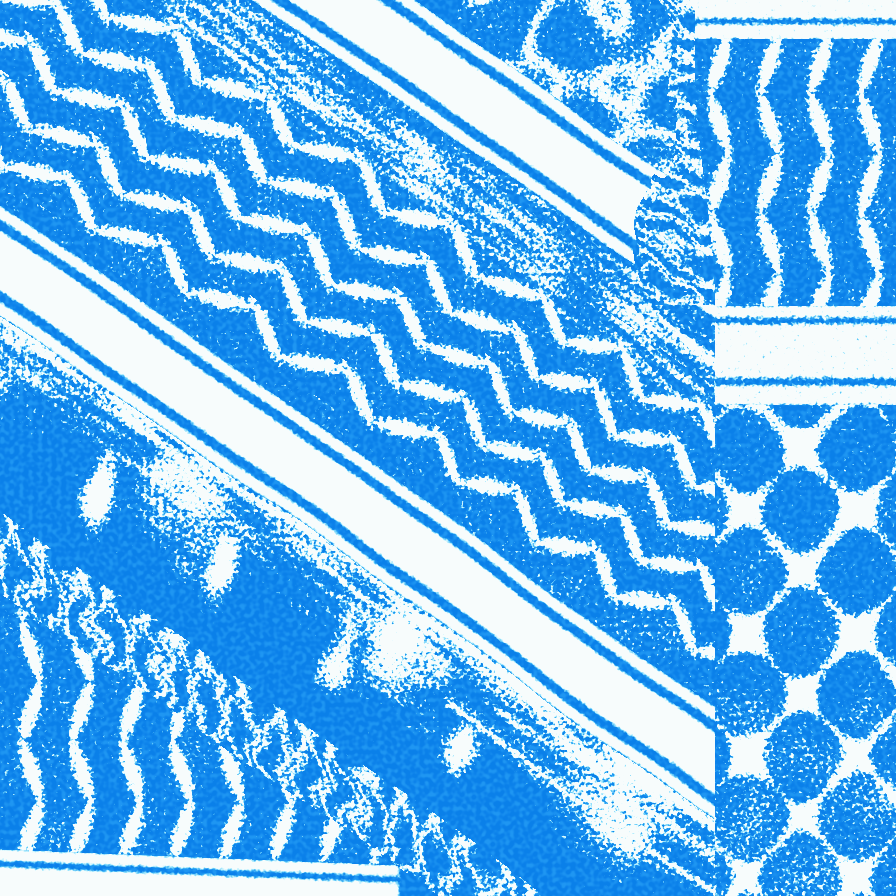
Give the GLSL for this pattern, as a WebGL 1 fragment shader.

```glsl
precision highp float;
// Blue and white woven scarves: diagonal bands and stepped zigzag rows,
// a panel of columns and netting at the right, and fringed hems.
// Signed fields (positive is white thread) are roughened by gradient noise.
uniform vec2 u_resolution;

vec2 gradientAt(vec2 cell) {
  float h = fract(sin(dot(cell, vec2(127.1, 311.7))) * 43758.5);
  return vec2(cos(h * 6.2832), sin(h * 6.2832));
}

float gradientNoise(vec2 p) {
  vec2 i = floor(p), f = fract(p);
  vec2 u = f * f * (3.0 - 2.0 * f);
  vec2 x = vec2(1.0, 0.0);
  float low = mix(dot(gradientAt(i), f), dot(gradientAt(i + x), f - x), u.x);
  float high = mix(dot(gradientAt(i + x.yx), f - x.yx),
                   dot(gradientAt(i + 1.0), f - 1.0), u.x);
  return mix(low, high, u.y);
}

// White stripe with a blue line inside each border
float band(float d) {
  return min(6.1 - abs(d), abs(abs(d) - 3.97) - 0.65);
}

// Rows of alternating steep and flat stitches, closer together at the right
float zigzagRows(float x, float s) {
  float row = floor((s - 7.6) / 6.12);
  float shifted = x - 41.5 + 2.93 * row;
  float t = fract((shifted + 0.17 * max(shifted - 9.0, 0.0)) / 10.3);
  bool steep = t < 0.3;
  float u = steep ? t / 0.3 : (t - 0.3) / 0.7;
  float y = s - 8.6 - 6.12 * row;
  float offset = abs(y - 3.5 * (steep ? u : 1.0 - u)) * (steep ? 0.47 : 0.97);
  float stitch = 0.28 + 0.6 * sin(3.1416 * u) - offset;
  float nib = 0.45 - length(vec2(min(t, 1.0 - t) * 10.3, 0.5 * y + 0.2));
  return min(max(stitch, nib), min(s + 10.8, 19.8 - s));
}

// Upright wavy columns, thick between their tips
float columns(vec2 q) {
  float h = abs(fract(q.y / 13.4) - 0.5) * 2.0;
  float x = mod(q.x + 2.0 * (h - 0.5) + 2.8, 5.6) - 2.8;
  return 0.3 + 0.65 * sin(3.1416 * h) - abs(x);
}

// Diamond netting with swollen knots
float netting(vec2 q) {
  vec2 c = abs(fract(q / vec2(12.4, 13.7) + 0.5) - 0.5);
  float knot = smoothstep(0.12, 0.5, abs(c.x - c.y));
  return 8.0 * (0.035 + 0.15 * knot - abs(c.x + c.y - 0.5));
}

// Paired threads spreading from small triangular knots
float fringe(float along, float across) {
  float bend = 0.7 * gradientNoise(vec2(along, across * 3.0));
  float x = abs(fract(along + bend) - 0.5);
  float thread = 0.09 - abs(x - 0.4 * sin(2.6 * across));
  float knot = 0.28 - x - 0.9 * across;
  return 3.0 * min(max(thread, knot), min(across, 1.0 - across) * 2.0);
}

// Periodic leaning tufts of thread
float tufts(float x, float y, float period, vec2 size) {
  float cx = mod(x + 0.3 * y + 0.5 * period, period) - 0.5 * period;
  return 1.0 - length(vec2(cx, y) / size);
}

void main() {
  // Percent of the canvas, measured from the upper left
  vec2 uv = gl_FragCoord.xy / u_resolution;
  vec2 p = 100.0 * vec2(uv.x, 1.0 - uv.y);
  float s = p.y - 0.69 * p.x + 0.6 * gradientNoise(p * 0.08);
  if (s > -12.0) s -= 1.0 * smoothstep(46.0, 64.0, p.x);
  float grain = gradientNoise(p * 2.2) + 0.6 * gradientNoise(p * 4.1 + 9.0);
  float streak = gradientNoise(vec2(p.x * 0.16, s * 0.9));
  float patchy = gradientNoise(p * 0.22 + 17.0);
  float lint = -0.47 + 0.4 * patchy;
  float rough = 0.8;
  float field = -3.0;

  float panelEdge = mix(77.6, 79.8, smoothstep(8.0, 34.0, p.y));
  float hemEdge = mix(74.5, 71.0, smoothstep(14.0, 24.0, p.y)) + 4.0 * patchy;
  if (p.x > panelEdge) {
    // Right panel: border, columns, border, netting
    if (p.y < 4.4) {
      field = min(min(4.4 - p.y, abs(p.y - 2.4) - 0.3), 0.35);
      rough = 0.4;
    } else if (p.y < 34.1) {
      field = max(columns(p - vec2(85.9, 10.4)), lint);
    } else if (p.y < 45.2) {
      field = min(abs(p.y - 35.8) - 0.35, abs(p.y - 42.6) - 0.4);
      field = min(min(field, 0.35), min(p.y - 34.1, 45.2 - p.y));
      rough = 0.45;
    } else {
      field = netting(p - vec2(83.3, 50.1)) + 0.9 * patchy;
      field = max(field, lint + 0.2 * smoothstep(70.0, 90.0, p.y));
    }
  } else if (p.x > hemEdge && p.y < 34.0 && s < -15.0) {
    // Hem beside the panel
    field = fringe(p.y / 3.0 - 0.15 * p.x, (panelEdge - p.x) / 8.0);
  } else if (s < -31.8) {
    // Crumpled cloth in the upper corner
    field = max(0.4 - 5.0 * abs(gradientNoise(p * 0.13 + 4.0)), lint);
    field = min(field, 0.5 * (p.x - 52.0));
  } else if (s < -19.5 || (s > 22.9 && s < 35.3)) {
    field = band(s < 0.0 ? s + 25.65 : s - 29.1);
    rough = 0.25;
  } else if (s < 22.9) {
    // Zigzag cloth and its worn upper strip
    float worn = 0.9 * streak + 0.08 - 0.09 * abs(s + 14.0);
    worn = min(worn, 0.2 * (p.x - 19.0));
    field = max(max(zigzagRows(p.x, s), lint), worn);
  } else if (s < 57.3) {
    // Frayed weave and tufts under the main band
    float weave = streak + 0.22 - 0.1 * (s - 35.3);
    weave += 0.2 * smoothstep(45.0, 60.0, p.x);
    float small = tufts(p.x - 11.0, s - 46.5, 13.6, vec2(1.3, 4.2));
    float large = tufts(p.x - 21.0, s - 40.5, 24.0, vec2(3.4, 5.5));
    large = 0.6 * large + 0.7 * patchy + 0.4 * streak;
    field = max(weave, max(min(small + patchy, 0.4 * (58.0 - p.x)), large));
    field = max(field, min(0.4 - abs(s - 43.8), p.x - 50.0));
  } else if (s < 66.1) {
    field = fringe(p.x / 3.6, (s - 57.3) / 8.8);
  } else {
    // Lower left scarf: columns above a bordered edge
    float border = p.y - 0.04 * p.x - 94.8;
    field = min(max(columns(p - vec2(9.1, 82.7)), lint), -border);
    if (border > 0.0) {
      field = min(min(border, abs(border - 1.6) - 0.35), 44.5 - p.x);
      rough = 0.25;
    }
  }

  // Thread colours, with a cyan tint through the soft edges
  float soft = max(0.18, 115.0 / u_resolution.x);
  float white = smoothstep(-soft, soft, field + rough * grain);
  float dye = smoothstep(-0.25, 0.5, gradientNoise(p * 1.9 + 31.0));
  vec3 blue = mix(vec3(0.04, 0.50, 0.915), vec3(0.12, 0.59, 0.95), dye);
  vec3 cyan = vec3(0.46, 0.9, 1.0);
  vec3 cotton = vec3(0.97, 0.99, 0.99);
  vec3 color = mix(mix(blue, cyan, white), mix(cyan, cotton, white), white);
  gl_FragColor = vec4(color, 1.0);
}
```
